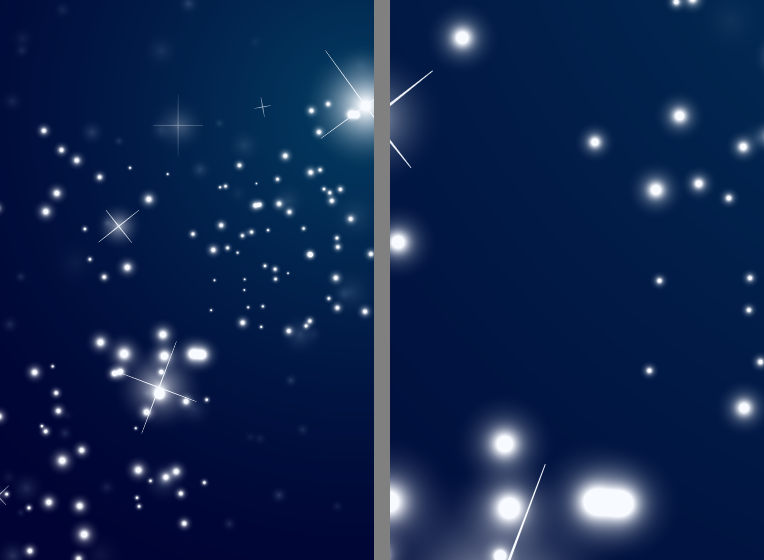
Left, the full canvas; right, a detail of the centre.
A WebGL 2 fragment shader for this background:

```glsl
#version 300 es
precision highp float;
// Night sky: a teal glow fading to navy, crossed by a drift of soft white stars.
// Stars are scattered in elliptical clusters by a jittered low-discrepancy sequence;
// faint haze spots lie behind them and thin four-armed sparkles on top.

#define SKY_REACH 0.95
#define SKY_FALLOFF 1.6
#define HAZE_COUNT 46
#define HAZE_STRENGTH 0.24
#define HALO_STRENGTH 0.62
#define CORE_SHARPNESS 15.0
#define ARM_HALF_WIDTH 0.0010
#define ARM_RATIO 0.81
#define SPARKLE_COUNT 6

uniform vec2 u_resolution;
out vec4 fragColor;

const float TAU = 6.28319;
const vec3 NAVY = vec3(0.0, 0.012, 0.20);
const vec3 TEAL = vec3(0.01, 0.24, 0.385);
const vec3 HAZE_BLUE = vec3(0.52, 0.62, 0.74);
const vec3 STAR_WHITE = vec3(0.97, 0.98, 1.0);

// Centre, long arm length and its angle
const vec4 SPARKLES[SPARKLE_COUNT] = vec4[](
  vec4(0.284, 0.308, 0.088, 1.21), vec4(0.653, 0.811, 0.122, 2.20),
  vec4(0.212, 0.596, 0.046, 0.67), vec4(0.318, 0.776, 0.055, 1.57),
  vec4(0.469, 0.809, 0.018, 1.75), vec4(-0.004, 0.114, 0.027, 0.76));
// Line opacity and halo strength
const vec2 SPARKLE_LIGHT[SPARKLE_COUNT] = vec2[](
  vec2(1.0, 0.80), vec2(1.0, 1.15), vec2(0.95, 0.65),
  vec2(0.30, 0.24), vec2(0.60, 0.0), vec2(0.75, 0.25));

vec3 hash3(vec2 seed) {
  vec3 q = fract(seed.xyx * vec3(0.1031, 0.1030, 0.0973));
  q += dot(q, q.yxz + 33.33);
  return fract((q.xxy + q.yzz) * q.zyx);
}

// Soft disc that reaches zero at the given radius
float softDisc(float dist, float radius) {
  float fade = max(1.0 - dist / radius, 0.0);
  return fade * fade;
}

// Sum of the stars of one elliptical cluster
float starCluster(vec2 p, int count, vec2 centre, vec2 spread, vec2 radii, float seed) {
  float light = 0.0;
  for (int i = 0; i < count; i++) {
    float n = float(i);
    vec3 rnd = hash3(vec2(n + 1.7, seed));
    vec2 polar = fract(seed * vec2(0.37, 0.61) + n * vec2(0.7549, 0.5698));
    float angle = TAU * polar.x;
    vec2 offset = sqrt(polar.y) * vec2(cos(angle), sin(angle)) + 0.3 * (rnd.xy - 0.5);
    float radius = mix(radii.x, radii.y, rnd.z);
    float dist = length(p - centre - spread * offset);
    float x = dist / radius;
    light += HALO_STRENGTH * softDisc(dist, radius) + 0.75 * exp(-CORE_SHARPNESS * x * x);
  }
  return light;
}

// Faint spots over the whole sky, denser to the left
float haze(vec2 p, float width) {
  float light = 0.0;
  for (int i = 0; i < HAZE_COUNT; i++) {
    float n = float(i);
    vec3 rnd = hash3(vec2(n + 5.3, 71.0));
    vec3 look = hash3(vec2(n + 9.1, 23.0));
    vec2 centre = vec2(width * pow(rnd.x, 1.35), rnd.y);
    float radius = mix(0.012, 0.052, rnd.z * rnd.z);
    light += HAZE_STRENGTH * mix(0.35, 1.3, look.x) * softDisc(length(p - centre), radius);
  }
  return light;
}

// Thin tapering line along the x axis, centred on the origin
float arm(vec2 q, float reach, float pixel) {
  q = abs(q);
  float halfWidth = ARM_HALF_WIDTH * (1.0 - 0.75 * min(q.x / reach, 1.0));
  float across = clamp((halfWidth - q.y) / pixel + 0.5, 0.0, 1.0);
  return across * clamp((reach - q.x) / pixel + 0.5, 0.0, 1.0);
}

void main() {
  float pixel = 1.0 / u_resolution.y;
  vec2 p = gl_FragCoord.xy * pixel;

  // Sky gradient around the upper right
  float near = max(1.0 - length(p - vec2(0.64, 0.80)) / SKY_REACH, 0.0);
  vec3 color = mix(NAVY, TEAL, pow(near, SKY_FALLOFF));
  color = mix(color, HAZE_BLUE, min(haze(p, u_resolution.x * pixel), 1.0));

  // Star clusters: fine ones to the right, larger ones to the lower left
  float light = starCluster(p, 50, vec2(0.50, 0.56), vec2(0.16, 0.17), vec2(0.005, 0.019), 3.0);
  light += starCluster(p, 34, vec2(0.18, 0.19), vec2(0.21, 0.20), vec2(0.007, 0.032), 11.0);
  light += starCluster(p, 14, vec2(0.14, 0.64), vec2(0.17, 0.15), vec2(0.005, 0.025), 19.0);
  light += starCluster(p, 5, vec2(0.29, 0.37), vec2(0.09, 0.07), vec2(0.028, 0.046), 27.0);
  light += starCluster(p, 5, vec2(0.59, 0.80), vec2(0.06, 0.04), vec2(0.006, 0.018), 35.0);

  // Sparkles: a halo and two crossed arms each
  float lines = 0.0;
  for (int i = 0; i < SPARKLE_COUNT; i++) {
    vec4 s = SPARKLES[i];
    vec2 d = p - s.xy;
    vec2 axis = vec2(cos(s.w), sin(s.w));
    vec2 q = vec2(dot(d, axis), dot(d, vec2(-axis.y, axis.x)));
    float cross4 = max(arm(q, s.z, pixel), arm(q.yx, s.z * ARM_RATIO, pixel));
    lines = max(lines, cross4 * SPARKLE_LIGHT[i].x);
    light += SPARKLE_LIGHT[i].y * softDisc(length(d), s.z * 0.95);
  }

  color = mix(color, STAR_WHITE, min(light, 1.0));
  fragColor = vec4(mix(color, STAR_WHITE, lines), 1.0);
}
```
